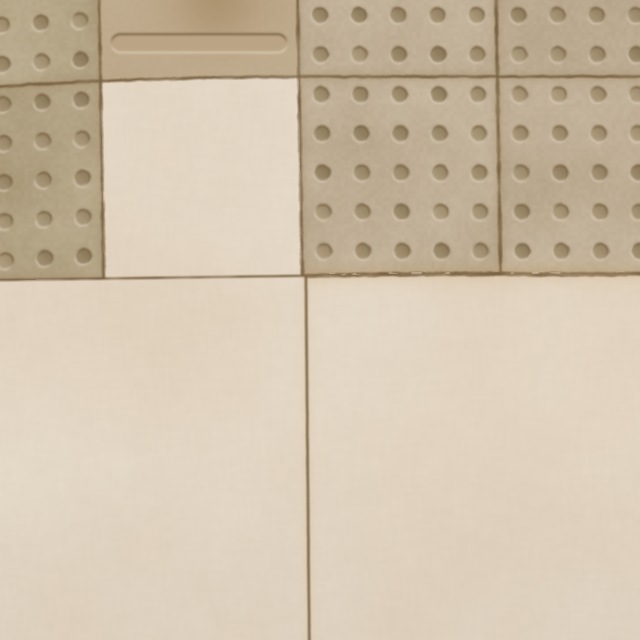
Give the GLSL for this texture, as a Shadertoy shader.

```glsl
// Cream floor slabs below a band of worn tactile paving with studs and one bar.
// A slightly slanted, bowed grid gives the cells; distance functions shade the
// reliefs and joints, and value noise adds stains, grain and ragged edges.

const float TILE_W = 0.310;
const float TILE_H = 0.3073;
const vec3 CREAM = vec3(0.887, 0.834, 0.760);
const vec3 JOINT = vec3(0.47, 0.38, 0.26);

float hash(vec2 p) {
    vec3 q = fract(vec3(p.xyx) * 0.1031);
    q += dot(q, q.yzx + 33.33);
    return fract((q.x + q.y) * q.z);
}

float noise(vec2 p) {
    vec2 i = floor(p), f = fract(p);
    f = f * f * (3.0 - 2.0 * f);
    return mix(mix(hash(i), hash(i + vec2(1, 0)), f.x),
               mix(hash(i + vec2(0, 1)), hash(i + vec2(1, 1)), f.x), f.y);
}

float fbm(vec2 p) {
    float sum = 0.0, amp = 0.5;
    for (int i = 0; i < 4; i++) {
        sum += amp * noise(p);
        p = p * 2.03 + 17.0;
        amp *= 0.5;
    }
    return sum;
}

// Coverage of a line of given half width, at distance d from its centre
float line(float d, float halfWidth, float blur) {
    return 1.0 - smoothstep(halfWidth - blur, halfWidth + blur, abs(d));
}

float capsule(vec2 p, float halfLength, float radius) {
    p.x -= clamp(p.x, -halfLength, halfLength);
    return length(p) - radius;
}

// Raised relief: pale rim below, dark rim above, tinted top
vec3 relief(vec3 col, float d, float lit, vec3 top, float blur) {
    float rim = exp(-pow(d / 0.0028, 2.0));
    col = mix(col, top, 1.0 - smoothstep(-blur, blur, d));
    col = mix(col, JOINT, 0.62 * rim * smoothstep(-0.2, 0.9, -lit));
    return mix(col, CREAM, 0.45 * rim * smoothstep(0.0, 0.9, lit));
}

vec3 studs(vec3 col, vec2 local, vec2 cell, float blur) {
    vec2 first = vec2(0.0339, 0.0286);
    float pitch = 0.0612;
    vec2 id = clamp(round((local - first) / pitch), 0.0, 4.0);
    vec2 q = local - first - id * pitch;
    float wear = hash(id + cell * 7.0 + 50.0);
    float r = length(q), lit = dot(q, vec2(-0.5, 0.86)) / max(r, 0.001);
    float d = r - 0.0122 - 0.0012 * (noise(q * 150.0 + id * 9.0) - 0.5);
    vec3 top = mix(vec3(0.59, 0.52, 0.40), vec3(0.68, 0.61, 0.49), wear);
    top -= 0.04 * smoothstep(-0.008, 0.010, q.x - q.y);
    return relief(col, d, lit, top, blur);
}

vec3 slab(vec2 p) {
    float cloud = fbm(p * 4.0 + 3.0) - 0.47;
    float weave = noise(p * vec2(180.0, 50.0)) + noise(p * vec2(50.0, 180.0)) - 1.0;
    vec3 col = CREAM + cloud * vec3(0.035, 0.055, 0.075) + weave * 0.008;
    return col - 0.020 * smoothstep(0.6, 1.0, p.y);
}

vec3 pavingBase(vec2 p, vec2 cell) {
    vec3 col = mix(vec3(0.695, 0.635, 0.515), vec3(0.745, 0.680, 0.580),
                   smoothstep(-1.0, 1.0, cell.x));
    col += (fbm(p * 7.0 + cell * 3.0) - 0.47) * vec3(0.12, 0.13, 0.15);
    return col + 0.025 * (noise(p * 170.0) - 0.5);
}

void mainImage(out vec4 fragColor, in vec2 fragCoord) {
    vec2 p = fragCoord / iResolution.xy;
    p.y = 1.0 - p.y;
    float blur = 0.0008 + 0.7 / iResolution.y;

    // Slanted columns and bowed rows
    float bow = max(0.0, 1.0 - p.x / 0.469);
    float bandTop = 0.1198 + 0.0156 * bow * bow;
    float bandEnd = 0.4284 + 0.0091 * max(0.0, 1.0 - p.x / 0.651);
    float ragged = 0.004 * (fbm(p * 65.0) - 0.47);
    vec2 grid = vec2(p.x - 0.155 - 0.017 * p.y, p.y - bandTop);
    vec2 cell = vec2(floor(grid.x / TILE_W), grid.y < 0.0 ? -1.0 : 0.0);
    vec2 local = grid - cell * vec2(TILE_W, TILE_H);
    float endDist = p.y - bandEnd;
    bool gapColumn = cell.x == 0.0;

    // Surfaces
    vec3 col = slab(p);
    if (endDist < 0.0 && gapColumn && cell.y < 0.0) {
        col = mix(pavingBase(p, cell), vec3(0.755, 0.665, 0.545), 0.65);
        float stain = exp(-dot(p - vec2(0.34, 0.0), p - vec2(0.34, 0.0)) / 0.004);
        col = mix(col, vec3(0.60, 0.48, 0.32), 0.45 * stain);
        vec2 q = p - vec2(0.311, 0.0677);
        float d = capsule(q, 0.1225, 0.0143);
        col = relief(col, d, q.y / 0.0143, vec3(0.735, 0.645, 0.525), blur);
    } else if (endDist < 0.0 && !gapColumn) {
        col = studs(pavingBase(p, cell), local, cell, blur);
        float edge = min(min(local.x, TILE_W - local.x), min(abs(grid.y), -endDist));
        col = mix(col, vec3(0.60, 0.50, 0.36), 0.45 * exp(-max(edge, 0.0) / 0.006));
    }

    // Joints of the paving band
    float column = min(local.x, TILE_W - local.x) + ragged;
    float inBand = 1.0 - smoothstep(-blur, blur, endDist);
    float grime = 0.60 + 0.40 * noise(p * 45.0);
    col = mix(col, JOINT, inBand * grime * line(column, 0.0025, blur * 1.4));
    col = mix(col, JOINT, grime * line(grid.y + ragged, 0.0023, blur * 1.4));

    // Joint under the band, wider and warmer at the right
    float right = smoothstep(0.470, 0.485, p.x);
    float endWidth = mix(0.0019, 0.0034, right);
    col = mix(col, vec3(0.80, 0.66, 0.45), 0.35 * right * exp(-abs(endDist) / 0.010));
    col = mix(col, JOINT, grime * line(endDist + ragged * right, endWidth, blur * 1.4));
    float chips = right * smoothstep(0.62, 0.8, noise(p * vec2(110.0, 300.0)));
    col = mix(col, CREAM, 0.6 * chips * line(endDist + 0.002, 0.0015, blur));

    // Upright joint between the large slabs
    float upright = p.x - 0.474 - 0.0092 * p.y + 0.2 * ragged;
    float below = smoothstep(-blur, blur, endDist);
    col = mix(col, vec3(0.78, 0.66, 0.48), 0.25 * below * exp(-abs(upright) / 0.005));
    col = mix(col, JOINT, 0.85 * below * line(upright, 0.0022, blur * 1.4));

    fragColor = vec4(clamp(col, 0.0, 1.0), 1.0);
}
```
